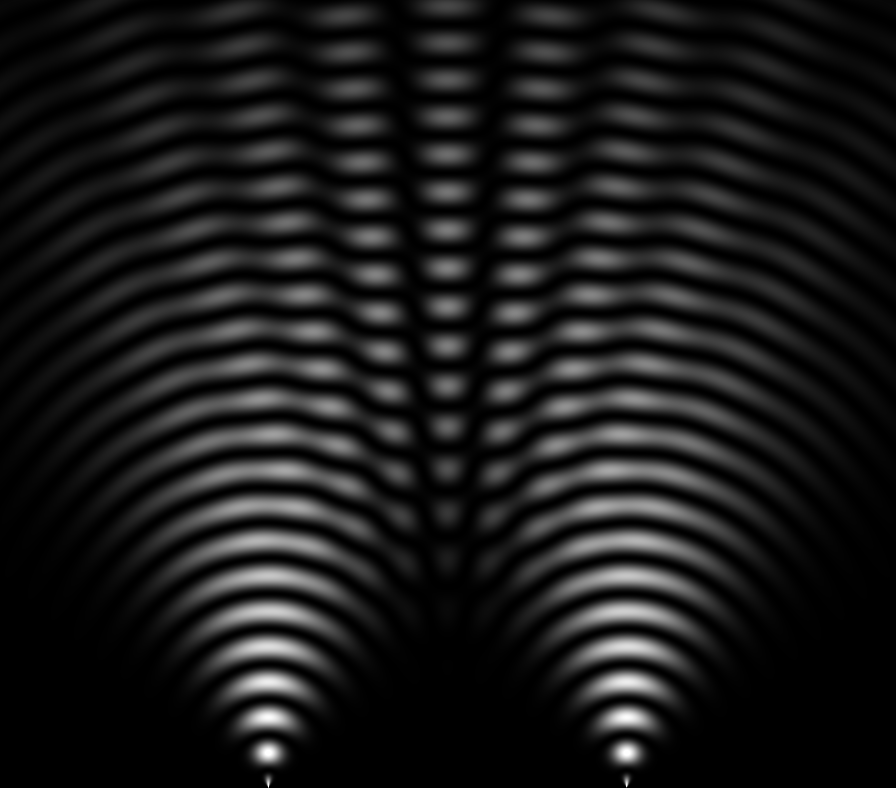
Give the GLSL for this background, as a WebGL 2 fragment shader.

```glsl
#version 300 es
precision highp float;

#define SOURCE_COUNT 2
#define FIRST_SOURCE_X 0.2995
#define SOURCE_SPACING 0.4
#define X_STRETCH 1.418
#define WAVE_NUMBER 70.0
#define BEAM_FOCUS 4.5
#define GAIN 1.05
#define FADE_LINEAR 0.55
#define FADE_SQUARE 0.6

uniform vec2 u_resolution;
out vec4 fragColor;

// Upward beam of circular waves, strongest along its vertical axis
float beamWave(vec2 offset) {
    float radius = max(length(offset), 1e-4);
    float cosAngle = max(offset.y / radius, 0.0);
    float beam = pow(cosAngle, BEAM_FOCUS);
    float fade = exp(-radius * (FADE_LINEAR + FADE_SQUARE * radius));
    return GAIN * beam * fade * cos(WAVE_NUMBER * radius);
}

void main() {
    vec2 uv = gl_FragCoord.xy / u_resolution;

    // Superpose the waves from the sources along the bottom edge
    float amplitude = 0.0;
    for (int i = 0; i < SOURCE_COUNT; i++) {
        float sourceX = FIRST_SOURCE_X + SOURCE_SPACING * float(i);
        amplitude += beamWave(vec2((uv.x - sourceX) * X_STRETCH, uv.y));
    }

    // Intensity is the square of the summed amplitude
    float intensity = min(amplitude * amplitude, 1.0);
    fragColor = vec4(vec3(intensity), 1.0);
}
```
